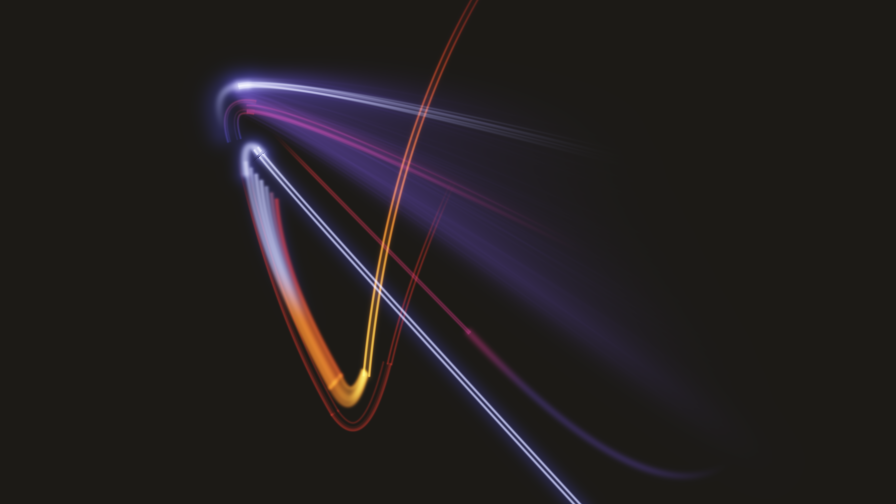
Give the GLSL for this background, as a Shadertoy shader.

```glsl
// Long-exposure light trails: a hooked loop of hot strands crossed by cool beams.
// Every trail is a quadratic curve; the offset across it and the place along it
// give width, colour and fade. A fan of wide soft curves makes the violet haze.

const vec3 BACKDROP = vec3(.108, .102, .088);
const vec3 ICE = vec3(.75, .78, 1.15);
const vec3 BLUE = vec3(.2, .2, .85);
const vec3 VIOLET = vec3(.21, .13, .52);
const vec3 MAGENTA = vec3(.75, .1, .42);
const vec3 RED = vec3(.85, .1, .07);
const vec3 ORANGE = vec3(1.45, .5, .08);
const vec3 YELLOW = vec3(2., 1.15, .25);
const float THIN = .0022; // width of a fine strand
const float GAP = .0055;  // half the gap of a double strand
const float FAN_COUNT = 10.;
const float LOOP_COUNT = 7.;
const float BUNDLE_SIZE = 5.;

float hash(float n) { return fract(sin(n * 12.9898) * 43758.5453); }

float fade(float start, float end, float t) { return 1. - smoothstep(start, end, t); }

// Columns of k: start, control, end.
// Result: x = offset across, y = overshoot past an end, z = place along
vec3 curve(vec2 p, mat3x2 k) {
  vec2 v0 = 2. * (k[1] - k[0]), bend = k[0] - 2. * k[1] + k[2];
  vec2 q = k[0] - p, d, v;
  float t = 0., nearest = 1e9;
  for (float s = 0.; s <= 1.; s += .125) {
    d = q + s * (v0 + s * bend);
    if (dot(d, d) < nearest) { nearest = dot(d, d); t = s; }
  }
  for (int i = 0; i < 4; i++) { // Newton steps
    d = q + t * (v0 + t * bend);
    v = v0 + 2. * t * bend;
    float slope = max(dot(v, v) + 2. * dot(d, bend), .25 * dot(v, v));
    t = clamp(t - dot(d, v) / slope, 0., 1.);
  }
  d = q + t * (v0 + t * bend);
  v = normalize(v0 + 2. * t * bend);
  return vec3(v.y * d.x - v.x * d.y, dot(d, v), t);
}

float strand(vec3 c, float offset, float width) {
  float w = max(width, .75 / iResolution.y);
  vec2 d = vec2(c.x - offset, c.y) / w;
  return exp(-dot(d, d));
}

float twin(vec3 c, float gap) { return strand(c, gap, THIN) + strand(c, -gap, THIN); }

// Fine strands at random offsets
float bundle(vec3 c, float spread, float seed) {
  float sum = 0.;
  for (float i = 0.; i < BUNDLE_SIZE; i++)
    sum += strand(c, (hash(seed + i) - .5) * spread, THIN) * mix(.2, .9, hash(seed + i + 31.7));
  return sum;
}

// Violet fan between the upper beam and the long lower band
vec3 haze(vec2 p) {
  mat3x2 top = mat3x2(.463, .83, .62, .88, 1.3, .7);
  mat3x2 low = mat3x2(.498, .79, .764, .653, 1.597, .028);
  float sum = 0.;
  for (float i = 0.; i < FAN_COUNT; i++) {
    vec3 c = curve(p, top + i / (FAN_COUNT - 1.) * (low - top));
    float soft = strand(c, 0., mix(.014, .058, c.z)) * mix(.1, .3, hash(i + 4.));
    sum += fade(.25, 1., c.z) * (soft + .08 * bundle(c, .05, i * 7.));
  }
  vec3 c = curve(p, low);
  return VIOLET * (sum + .3 * strand(c, 0., mix(.012, .045, c.z)) * fade(.55, 1., c.z));
}

// Cool beams that start in hooks at the left and run to the right
vec3 beams(vec2 p) {
  // Upper
  vec3 c = curve(p, mat3x2(.444, .741, .412, .833, .491, .831));
  vec3 light = BLUE * .32 * strand(c, 0., .03) + ICE * .8 * c.z * strand(c, 0., .008);
  c = curve(p, mat3x2(.475, .829, .579, .852, 1.25, .681));
  light += ICE * fade(.2, 1., c.z) * (.7 * twin(c, .004) + .6 * bundle(c, .05 * c.z, 3.));
  light += ICE * .9 * strand(c, 0., .01) * fade(0., .4, c.z);
  light += BLUE * .35 * strand(c, 0., .028) * fade(.1, .8, c.z);

  // Middle
  c = curve(p, mat3x2(.463, .722, .44, .801, .505, .789));
  light += mix(BLUE, RED, c.z) * .5 * bundle(c, .035, 12.);
  c = curve(p, mat3x2(.491, .789, .597, .792, 1.204, .486));
  light += MAGENTA * fade(.3, 1., c.z) * (.45 * bundle(c, .026, 21.) + .18 * strand(c, 0., .014));

  // Lower
  c = curve(p, mat3x2(.488, .657, .479, .734, .519, .697));
  light += ICE * strand(c, 0., .008) + BLUE * .4 * strand(c, 0., .022);
  c = curve(p, mat3x2(.509, .704, .551, .644, 1.153, -.009));
  light += ICE * (1.3 * twin(c, GAP * .8) + .7 * strand(c, 0., .009) * fade(0., .35, c.z));
  light += BLUE * .28 * strand(c, 0., .02);

  // Red diagonal that cools into a violet curl
  c = curve(p, mat3x2(.537, .741, .729, .546, .931, .34));
  light += mix(RED, MAGENTA, c.z) * .5 * twin(c, .002) * smoothstep(0., .25, c.z);
  c = curve(p, mat3x2(.931, .34, 1.287, -.037, 1.454, .086));
  vec3 tint = mix(MAGENTA, VIOLET, smoothstep(0., .2, c.z));
  return light + tint * .5 * strand(c, 0., .008) * fade(.5, 1., c.z);
}

// Hot loop: blue at the top left, yellow at the bottom, red at the top right
vec3 loopTrails(vec2 p) {
  mat3x2 outer = mat3x2(.488, .676, .505, .502, .655, .231);
  mat3x2 inner = mat3x2(.549, .602, .56, .456, .676, .255);
  mat3x2 outerTurn = mat3x2(.655, .231, .699, .15, .727, .255);
  mat3x2 innerTurn = mat3x2(.676, .255, .697, .201, .72, .264);
  vec3 c, tint, light = vec3(0.);
  for (float i = 0.; i < LOOP_COUNT; i++) {
    float f = i / (LOOP_COUNT - 1.), power = mix(.45, 1., hash(i + 8.));
    c = curve(p, outer + f * (inner - outer));
    tint = mix(ICE, RED, smoothstep(.7, .95, f));
    tint = mix(tint, mix(ORANGE, RED, f * .6), smoothstep(.45, .75, c.z));
    light += tint * power * strand(c, 0., .0045);
    light += BLUE * .1 * strand(c, 0., .016) * fade(.3, .8, c.z);
    c = curve(p, outerTurn + f * (innerTurn - outerTurn));
    light += mix(ORANGE, YELLOW, c.z) * power * .6 * strand(c, 0., .0045);
  }
  c = curve(p, mat3x2(.727, .255, .769, .699, .944, 1.005));
  tint = mix(mix(YELLOW, ORANGE, smoothstep(0., .5, c.z)), RED, smoothstep(.35, 1., c.z));
  light += tint * mix(1., .3, c.z * c.z) * (twin(c, GAP) + .15 * strand(c, 0., .009));

  // Dim red outer loop
  c = curve(p, mat3x2(.47, .699, .544, .375, .66, .178));
  float sum = .38 * bundle(c, .028, 40.) * smoothstep(0., .3, c.z);
  c = curve(p, mat3x2(.66, .178, .725, .086, .773, .278));
  sum += .38 * bundle(c, .028, 40.);
  c = curve(p, mat3x2(.773, .278, .81, .444, .907, .657));
  return light + RED * (sum + .5 * twin(c, GAP * .7) * fade(.5, 1., c.z));
}

void mainImage(out vec4 fragColor, in vec2 fragCoord) {
  vec2 p = fragCoord / iResolution.xy * vec2(16. / 9., 1.);
  vec3 light = haze(p) + beams(p) + loopTrails(p);
  fragColor = vec4(1. - (1. - BACKDROP) * exp(-light), 1.);
}
```
